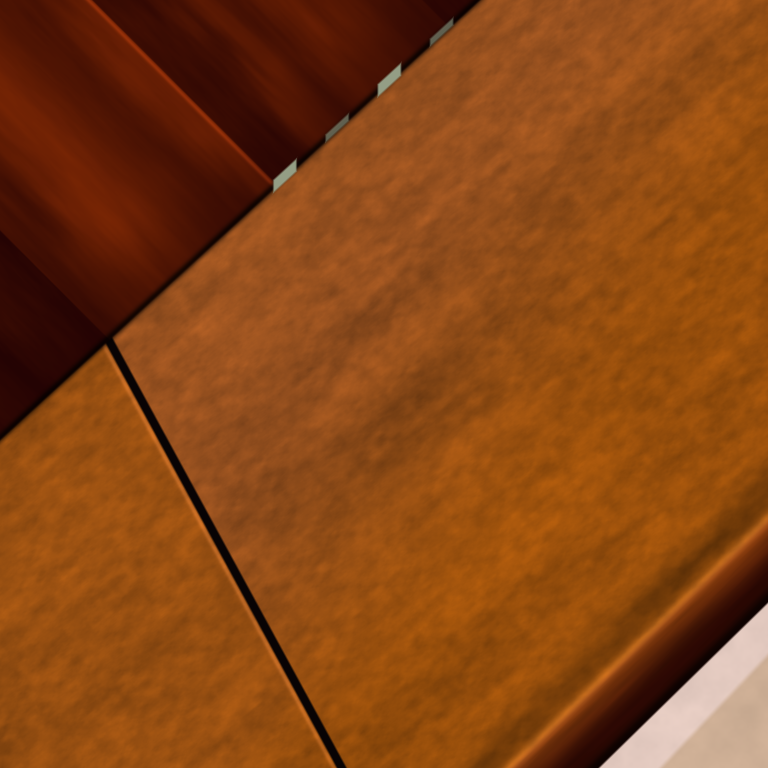
A WebGL 1 fragment shader for this texture:

```glsl
precision highp float;
// Polished wooden table seen at a slant: dark boards at the upper left, a
// mottled top split by a narrow gap, a rounded lip and pale stone below it.
// Signed line distances cut the regions; stretched value noise makes grain.
uniform vec2 u_resolution;

float hash(vec2 p) {
  return fract(sin(dot(p, vec2(127.1, 311.7))) * 43758.5453);
}

float noise(vec2 p) {
  vec2 i = floor(p), f = fract(p);
  f = f * f * (3.0 - 2.0 * f);
  return mix(mix(hash(i), hash(i + vec2(1.0, 0.0)), f.x),
             mix(hash(i + vec2(0.0, 1.0)), hash(i + 1.0), f.x), f.y);
}

float fbm(vec2 p) {
  float sum = 0.0, amp = 0.5;
  for (int i = 0; i < 4; i++) {
    sum += amp * noise(p);
    p = p * 2.03 + 17.3;
    amp *= 0.5;
  }
  return sum / 0.9375;
}

// Signed distance to the line a-b, positive on its left
float side(vec2 p, vec2 a, vec2 b) {
  vec2 d = normalize(b - a);
  return d.x * (p.y - a.y) - d.y * (p.x - a.x);
}

float bell(float x, float width) {
  return exp(-x * x / (width * width));
}

// Coordinates along and across a direction
vec2 alongAcross(vec2 p, vec2 dir) {
  vec2 d = normalize(dir);
  return vec2(dot(p, d), d.x * p.y - d.y * p.x);
}

// Soft patch stretched along the grain
float patchAt(vec2 p, vec2 center, vec2 size) {
  vec2 q = alongAcross(p - center, vec2(1.0, 0.8)) / size;
  return exp(-dot(q, q));
}

vec3 tableTop(vec2 p, float gap) {
  vec2 g = alongAcross(p, vec2(1.0, 0.8));
  float broad = fbm(g * vec2(3.0, 15.0) + 4.0) - 0.5;
  float fibre = fbm(g * vec2(14.0, 70.0)) - 0.5;
  float mottle = fbm(g * vec2(55.0, 85.0) + 9.0) - 0.5;
  vec3 rosy = vec3(0.61, 0.325, 0.125);
  vec3 amber = vec3(0.61, 0.315, 0.045);
  float warm = smoothstep(0.0, 0.4, g.x * 0.25 - g.y + 0.02);
  warm = max(warm, 0.7 * smoothstep(0.01, -0.01, gap));
  vec3 col = mix(rosy, amber, warm);
  float light = 0.97 + 0.24 * broad + 0.16 * fibre + 0.28 * mottle;
  light -= 0.13 * patchAt(p, vec2(0.44, 0.55), vec2(0.19, 0.03));
  light -= 0.11 * patchAt(p, vec2(0.75, 0.79), vec2(0.25, 0.035));
  light -= 0.10 * patchAt(p, vec2(0.56, 0.49), vec2(0.12, 0.03));
  light -= 0.12 * patchAt(p, vec2(0.34, 0.38), vec2(0.12, 0.05));
  light += 0.10 * patchAt(p, vec2(0.44, 0.47), vec2(0.13, 0.025));
  light += 0.08 * patchAt(p, vec2(0.85, 0.46), vec2(0.3, 0.035));
  light += 0.06 * patchAt(p, vec2(0.06, 0.25), vec2(0.2, 0.05));
  return col * light;
}

vec3 backBoards(vec2 p, float edge, float aa) {
  float s = p.x + p.y;
  vec2 g = alongAcross(p, vec2(1.0, -1.0));
  float grain = fbm(g * vec2(4.0, 24.0) + 2.0) - 0.5;
  float fine = fbm(g * vec2(18.0, 110.0)) - 0.5;
  float w = s + 0.1 * grain;
  // Brightness profile of each board across its width
  float low = 0.12;
  float middle = 0.42 + 0.5 * bell(w - 0.87, 0.09) + 0.35 * bell(w - 1.11, 0.05);
  float high = 0.22 + 0.45 * bell(w - 1.25, 0.035) + 0.45 * bell(w - 1.4, 0.09);
  float tone = mix(low, middle, smoothstep(-aa, aa, s - 0.70));
  tone = mix(tone, high, smoothstep(-aa, aa, s - 1.12));
  tone = mix(tone, 0.06, smoothstep(-aa, aa, s - 1.55));
  tone += 0.38 * grain + 0.15 * fine;
  tone *= mix(0.6, 1.0, smoothstep(0.0, 0.12, edge));
  vec3 col = mix(vec3(0.14, 0.01, 0.01), vec3(0.47, 0.145, 0.015), clamp(tone, 0.0, 1.2));
  return col + vec3(0.18, 0.07, 0.02) * bell(s - 1.115, 0.004);
}

// Pale clips repeated along the back edge, every second one stronger
float clips(vec2 p, float edge, float aa) {
  float cell = (p.x - 0.337) / 0.068;
  float inRow = step(0.0, cell) * step(cell, 4.0);
  float strength = mix(1.0, 0.6, mod(floor(cell), 2.0));
  float along = abs(fract(cell) - 0.5) * 0.068 - 0.015;
  float across = abs(edge - 0.003) - 0.006 * strength;
  return inRow * strength * smoothstep(aa, -aa, max(along, across));
}

void main() {
  vec2 p = gl_FragCoord.xy / u_resolution;
  float aa = max(0.0018, 1.0 / u_resolution.y);
  float back = side(p, vec2(0.0, 0.427), vec2(0.625, 1.0));
  float gap = side(p, vec2(0.445, 0.0), vec2(0.145, 0.551));
  float lip = side(p, vec2(0.665, 0.0), vec2(1.0, 0.323));
  float stone = side(p, vec2(0.78, 0.0), vec2(1.0, 0.215));
  float ridge = side(p, vec2(0.86, 0.0), vec2(1.0, 0.147));

  // Top with its gap; the left board catches light on its rim
  vec3 col = tableTop(p, -gap);
  col += vec3(0.16, 0.10, 0.07) * bell(gap - 0.009, 0.003);
  col = mix(col, vec3(0.03, 0.012, 0.015), smoothstep(aa, -aa, abs(gap) - 0.0055));

  // Rounded lip and shaded front
  col *= 1.0 - 0.28 * bell(lip - 0.025, 0.022);
  float fall = smoothstep(0.0, 0.055, -lip);
  vec3 front = mix(vec3(0.46, 0.20, 0.04), vec3(0.17, 0.03, 0.01), fall);
  front *= 0.8 + 0.4 * fbm(alongAcross(p, vec2(1.0, 0.96)) * vec2(8.0, 90.0));
  col = mix(col, front, smoothstep(0.004, -0.006, lip));
  col += vec3(0.20, 0.13, 0.07) * bell(lip, 0.007);

  // Pale stone
  vec3 pale = mix(vec3(0.80, 0.68, 0.58), vec3(0.89, 0.79, 0.75), smoothstep(-0.004, 0.004, ridge));
  pale *= 0.95 + 0.1 * fbm(p * 30.0);
  col *= 1.0 - 0.7 * bell(stone - 0.004, 0.009);
  col = mix(col, pale, smoothstep(aa, -aa, stone));

  // Boards behind, the dark joint and its clips
  col = mix(col, backBoards(p, back, aa), smoothstep(-aa, aa, back));
  col *= 1.0 - 0.75 * bell(back - 0.002, 0.005);
  col = mix(col, vec3(0.58, 0.62, 0.52), clips(p, back, aa));
  gl_FragColor = vec4(clamp(col, 0.0, 1.0), 1.0);
}
```
